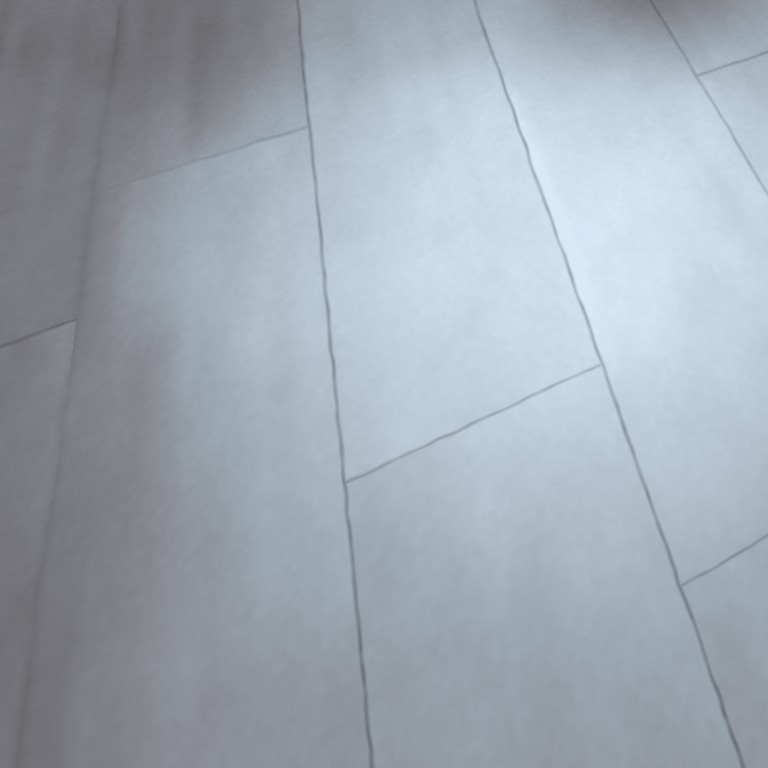
This texture is drawn by a Shadertoy shader. Its source:

```glsl
// Grey stone-look floor planks in perspective, with staggered joints and soft window light.

#define SEAM_HALF 0.0022      // half width of long seams
#define JOINT_HALF 0.0016     // half width of cross joints
#define SEAM_DARKEN 0.26
#define WOBBLE 0.0026         // waviness of the seams
#define CLOUD_AMOUNT 0.15
#define STREAK_AMOUNT 0.08
#define GRAIN_AMOUNT 0.075
#define PLANK_VARIATION 0.03
#define DARK_STONE vec3(0.43, 0.43, 0.45)
#define WARM_STONE vec3(0.525, 0.53, 0.56)
#define MID_STONE vec3(0.61, 0.66, 0.70)
#define PALE_STONE vec3(0.82, 0.89, 0.945)

// Stagger of the joint in each plank row, left to right
const float JOINT[5] = float[5](0.356, 0.3105, 0.464, 0.590, 0.345);
// Vanishing point of the cross joints, y measured downwards
const vec2 JOINT_VANISH = vec2(3.572, -0.82);

float hash(vec2 p) {
    vec3 q = fract(vec3(p.xyx) * 0.1031);
    q += dot(q, q.yzx + 33.33);
    return fract((q.x + q.y) * q.z);
}

float noise(vec2 p) {
    vec2 cell = floor(p), f = fract(p);
    f = f * f * (3.0 - 2.0 * f);
    return mix(mix(hash(cell), hash(cell + vec2(1, 0)), f.x),
               mix(hash(cell + vec2(0, 1)), hash(cell + vec2(1, 1)), f.x), f.y);
}

float fbm(vec2 p) {
    float sum = 0.0, gain = 0.5;
    for (int i = 0; i < 4; i++) {
        sum += gain * noise(p);
        p = mat2(1.6, 1.2, -1.2, 1.6) * p + 17.3;
        gain *= 0.5;
    }
    return sum;
}

// Elliptical soft spot
float spot(vec2 p, vec2 center, vec2 radius) {
    vec2 d = (p - center) / radius;
    return exp(-dot(d, d));
}

// Soft line mask
float line(float dist, float halfWidth, float soft) {
    return 1.0 - smoothstep(halfWidth - soft, halfWidth + soft, dist);
}

// Light level over the floor; shade scales the shadow at the upper left
float lightLevel(vec2 p, float shade) {
    float level = 0.33 * smoothstep(0.0, 0.35, p.x);
    level += 0.67 * spot(p, vec2(0.75, 0.32), vec2(0.50, 0.42));
    level -= 0.15 * (1.0 - smoothstep(0.0, 0.16, p.y));
    level -= 0.36 * shade * spot(p, vec2(0.26, 0.05), vec2(0.17, 0.18));
    level -= 0.50 * spot(p, vec2(0.85, -0.03), vec2(0.13, 0.09));
    return 0.5 * (level + sqrt(level * level + 0.012));
}

// Stone colour from shade to full light
vec3 stoneColor(float level) {
    vec3 color = mix(DARK_STONE, WARM_STONE, min(level / 0.25, 1.0));
    color = mix(color, MID_STONE, clamp(level / 0.25 - 1.0, 0.0, 1.0));
    return mix(color, PALE_STONE, max(level * 2.0 - 1.0, 0.0));
}

void mainImage(out vec4 fragColor, in vec2 fragCoord) {
    vec2 p = fragCoord / iResolution.xy;
    p.y = 1.0 - p.y;
    float soft = max(0.0027, 1.0 / iResolution.y);

    // Perspective plank coordinates: row across, joint slope along
    float wobble = WOBBLE * (noise(p * 42.0) - 0.5);
    float offset = p.x + wobble - 0.387 - 0.098 * p.y;
    float rowWidth = 0.230 + p.y * (offset < 0.0 ? 0.236 : 0.254);
    float row = offset / rowWidth;
    float reach = JOINT_VANISH.x - p.x;
    float along = (p.y + wobble - JOINT_VANISH.y) / reach;
    float rowId = clamp(floor(row), -2.0, 2.0);
    float joint = JOINT[int(rowId) + 2];
    float farPlank = smoothstep(-soft, soft, (joint - along) * reach);
    vec2 stone = vec2(row, 1.0 / along);

    // Seams and joints, blurred and faint on the dim left side
    float seamId = floor(row + 0.5);
    float fromSeam = (row - seamId) * rowWidth;
    float nearScale = mix(0.75, 1.15, p.y);
    float worn = seamId < -0.5 ? 1.0 : 0.0;
    float seam = line(abs(fromSeam) * 0.96, SEAM_HALF * nearScale * (1.0 + worn),
                      soft * (1.0 + 2.5 * worn)) * mix(1.0, 0.32, worn);
    seam *= seamId > 1.5 ? 0.75 : 1.0;
    float crossJoint = line(abs(along - joint) * reach * 0.9, JOINT_HALF * nearScale, soft);
    crossJoint *= rowId == -1.0 ? 0.45 * smoothstep(0.1, 0.4, p.x) + 0.12 : 0.85;
    float gap = max(seam, crossJoint) * mix(0.65, 1.1, noise(p * 70.0));

    // Stone tone: light, per-plank shift, clouds, lengthwise streaks, grain
    float shade = mix(0.5, 1.0, farPlank) * (rowId < 0.0 ? 1.0 : 0.6);
    float level = lightLevel(p, shade);
    vec2 shift = vec2(rowId * 7.0, farPlank > 0.5 ? 13.0 : 0.0);
    level += PLANK_VARIATION * (hash(shift + 3.0) - 0.5);
    level += CLOUD_AMOUNT * (fbm(stone * vec2(4.0, 5.0) + shift) - 0.47);
    float dim = 1.0 - smoothstep(0.1, 0.5, p.x);
    level += STREAK_AMOUNT * (0.5 + dim) * (noise(stone * vec2(11.0, 2.0) + shift) - 0.5);
    level += GRAIN_AMOUNT * (fbm(stone * vec2(38.0, 60.0)) - 0.47);

    // Bright bevel along the seam facing the light
    float bevel = seamId == 1.0 ? smoothstep(0.0, 0.005, fromSeam) : 0.0;
    level += 0.22 * bevel * exp(-abs(fromSeam) / 0.02) * spot(p, vec2(0.70, 0.28), vec2(0.3, 0.17));

    vec3 color = stoneColor(clamp(level, -0.1, 1.06));
    fragColor = vec4(color * (1.0 - SEAM_DARKEN * gap), 1.0);
}
```
